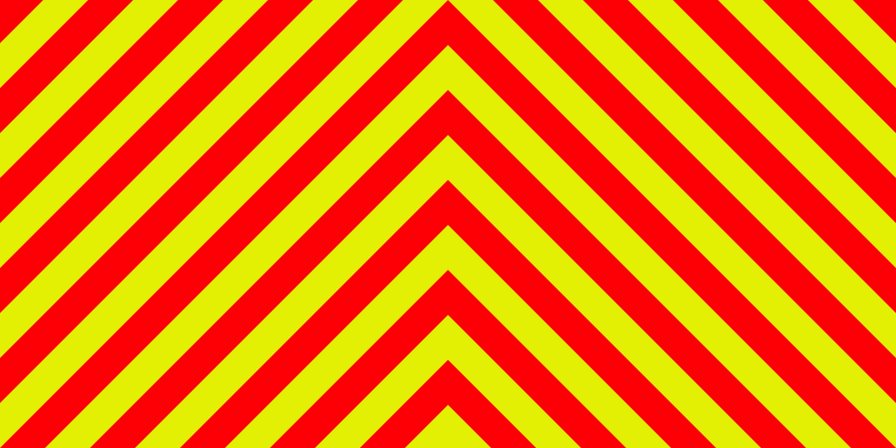
A Shadertoy shader for this pattern:

```glsl
const vec3 YELLOW = vec3(0.89, 0.94, 0.01);
const vec3 RED = vec3(0.99, 0.0, 0.02);
const float PERIOD = 0.2008; // one red and one yellow band, in canvas heights

// Height lost below the top edge along 45 degree arms; constant on each chevron
float chevronDepth(vec2 p, float axis) {
    return 1.0 - p.y - abs(p.x - axis);
}

// Signed offset to the nearest band border, positive in the first half period
float bandOffset(float depth, float period) {
    return (abs(fract(depth / period - 0.25) - 0.5) - 0.25) * period;
}

// Blend with a slightly darker red side and a warmer yellow side at the border
vec3 blendBands(vec3 yellow, vec3 red, float redness) {
    float border = 4.0 * redness * (1.0 - redness);
    vec3 tint = mix(vec3(0.07, 0.0, 0.1), vec3(-0.13, 0.0, 0.0), redness);
    return mix(yellow, red, redness) + tint * border;
}

void mainImage(out vec4 fragColor, in vec2 fragCoord) {
    vec2 p = fragCoord / iResolution.y;
    float axis = 0.5 * iResolution.x / iResolution.y;
    float softness = 1.2 / iResolution.y;

    float offset = bandOffset(chevronDepth(p, axis), PERIOD);
    float redness = smoothstep(-softness, softness, offset);
    fragColor = vec4(blendBands(YELLOW, RED, redness), 1.0);
}
```
